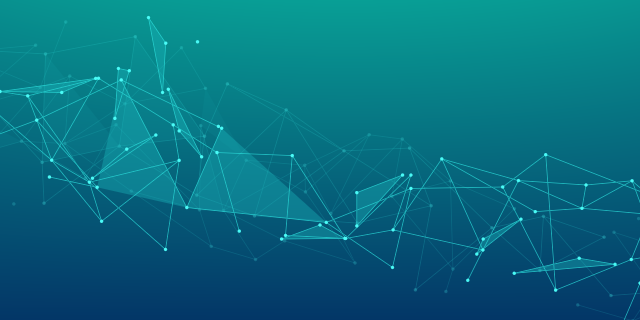
Give the GLSL for this background, as a WebGL 2 fragment shader.

```glsl
#version 300 es
precision highp float;

uniform vec2 u_resolution;
out vec4 fragColor;

float hash(vec2 p) {
    return fract(sin(dot(p, vec2(127.1, 311.7))) * 43758.5453);
}

float segmentDistance(vec2 p, vec2 a, vec2 b) {
    vec2 ab = b - a;
    return length(p - a - ab * clamp(dot(p - a, ab) / dot(ab, ab), 0.0, 1.0));
}

// Antialiased coverage of a shape from its signed distance
float coverage(float d) {
    return clamp(0.5 - d * u_resolution.y, 0.0, 1.0);
}

float cross2(vec2 a, vec2 b) {
    return a.x * b.y - a.y * b.x;
}

float triangleFill(vec2 p, vec2 a, vec2 b, vec2 c) {
    float turn = sign(cross2(b - a, c - a));
    float inside = min(min(cross2(normalize(b - a), p - a) * turn,
                           cross2(normalize(c - b), p - b) * turn),
                           cross2(normalize(a - c), p - c) * turn);
    return coverage(-inside);
}

float line(vec2 p, vec2 a, vec2 b) {
    return coverage(segmentDistance(p, a, b) - 0.0011);
}

float disc(vec2 p, vec2 center) {
    return coverage(length(p - center) - 0.0052);
}

// Node of a grid cell: position in xy, presence inside the falling band in z
vec3 node(vec2 cell, float size, float seed) {
    vec2 key = cell + seed;
    vec2 pos = (cell + 0.08 + 0.84 * vec2(hash(key), hash(key + 41.3))) * size;
    float middle = 0.66 - 0.225 * pos.x;
    float reach = 0.15 + 0.19 * hash(key + 7.9) + 0.12 * exp(-9.0 * pow(pos.x - 0.45, 2.0));
    return vec3(pos, step(abs(pos.y - middle), reach) * step(0.1, hash(key + 19.7)));
}

float link(vec2 p, vec3 a, vec3 b, float chance) {
    float joined = a.z * b.z * step(hash(a.xy + b.xy), chance);
    return joined * line(p, a.xy, b.xy);
}

// Layer of linked nodes: x = facets, y = lines, z = dots
vec3 network(vec2 p, float size, float seed) {
    vec3 ink = vec3(0.0);
    vec2 home = floor(p / size);
    for (int j = -1; j <= 0; j++) {
        for (int i = -1; i <= 0; i++) {
            vec2 cell = home + vec2(i, j);
            vec3 a = node(cell, size, seed);
            vec3 b = node(cell + vec2(1, 0), size, seed);
            vec3 c = node(cell + vec2(0, 1), size, seed);
            vec3 d = node(cell + vec2(1, 1), size, seed);
            float filled = a.z * b.z * c.z * step(hash(cell + seed + 3.1), 0.12);
            ink.x = max(ink.x, filled * triangleFill(p, a.xy, b.xy, c.xy));
            ink.y = max(ink.y, max(link(p, a, b, 0.7), link(p, a, c, 0.7)));
            ink.y = max(ink.y, max(link(p, a, d, 0.55), link(p, b, c, 0.6)));
            ink.z = max(ink.z, max(a.z * disc(p, a.xy), b.z * disc(p, b.xy)));
            ink.z = max(ink.z, max(c.z * disc(p, c.xy), d.z * disc(p, d.xy)));
        }
    }
    return ink;
}

// Large accent facet with edges and corner dots
vec3 facet(vec2 p, vec2 a, vec2 b, vec2 c) {
    return vec3(triangleFill(p, a, b, c),
                max(max(line(p, a, b), line(p, b, c)), line(p, c, a)),
                max(max(disc(p, a), disc(p, b)), disc(p, c)));
}

vec3 paint(vec3 color, vec3 ink, float strength) {
    color = mix(color, vec3(0.10, 0.72, 0.74), ink.x * 0.38 * strength);
    color = mix(color, vec3(0.17, 0.88, 0.87), ink.y * 0.75 * strength);
    return mix(color, vec3(0.30, 1.0, 0.98), ink.z * 0.95 * strength);
}

void main() {
    vec2 p = gl_FragCoord.xy / u_resolution.y;

    // Teal to navy backdrop, lightest at the upper middle
    float light = p.y * (1.05 - 0.12 * pow(p.x - 1.08, 2.0));
    vec3 color = mix(vec3(0.013, 0.212, 0.403), vec3(0.032, 0.603, 0.577), light);

    // Faint distant layers
    color = paint(color, network(p, 0.23, 5.0), 0.27);
    color = paint(color, network(p + vec2(0.0, 0.04), 0.17, 23.0), 0.2);

    // Bright near layers and the accent facets
    vec3 ink = max(network(p, 0.195, 61.0), network(p, 0.27, 88.0));
    ink = max(ink, facet(p, vec2(1.115, 0.398), vec2(1.258, 0.453), vec2(1.115, 0.294)));
    ink = max(ink, facet(p, vec2(0.880, 0.253), vec2(1.000, 0.297), vec2(1.078, 0.255)));
    ink = max(ink, facet(p, vec2(0.464, 0.945), vec2(0.518, 0.865), vec2(0.508, 0.711)));
    ink = max(ink, facet(p, vec2(0.370, 0.786), vec2(0.404, 0.779), vec2(0.359, 0.630)));
    ink = max(ink, facet(p, vec2(1.510, 0.253), vec2(1.628, 0.315), vec2(1.490, 0.206)));
    ink = max(ink, facet(p, vec2(0.000, 0.714), vec2(0.299, 0.755), vec2(0.193, 0.711)));
    ink = max(ink, facet(p, vec2(1.607, 0.146), vec2(1.810, 0.193), vec2(1.922, 0.174)));
    ink = max(ink, facet(p, vec2(0.289, 0.443), vec2(0.487, 0.578), vec2(0.396, 0.534)));
    ink = max(ink, facet(p, vec2(0.526, 0.721), vec2(0.560, 0.591), vec2(0.630, 0.510)));
    color = paint(color, ink, 1.0);

    fragColor = vec4(color, 1.0);
}
```
